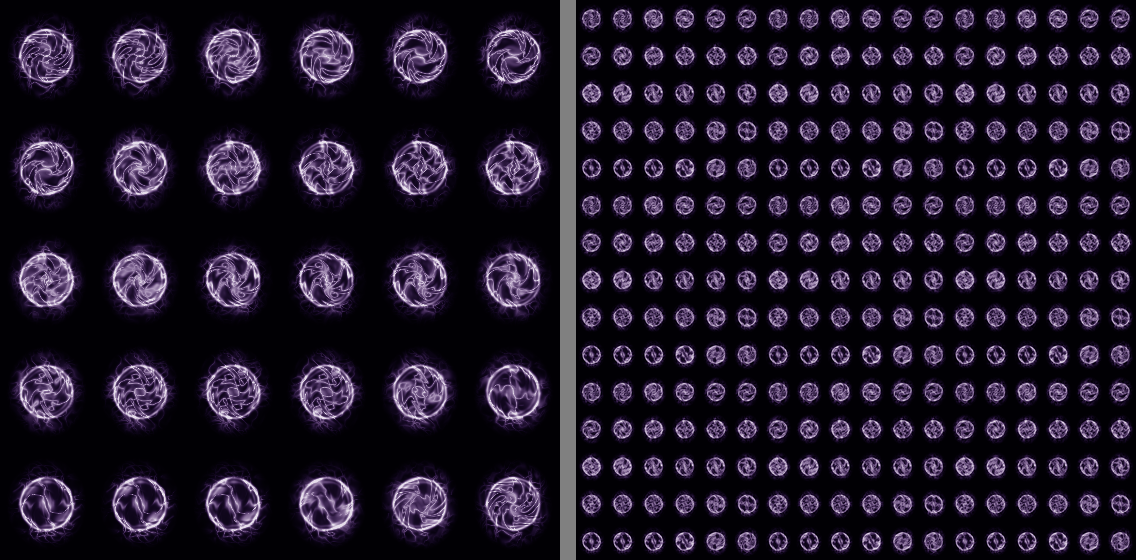
Left, the tile; right, the same tile 3 across and 3 down.
A Shadertoy shader for this pattern:

```glsl
#define GRID vec2(6.0, 5.0)
#define RADIUS 0.047
#define LOOP 6.0
#define WEB_SCALE 2.9
#define WEB_SHARPNESS 14.0
#define SWIRL 1.3
#define RING_WIDTH 0.055
#define HALO_REACH 1.75
#define HALO_GAIN 0.62
#define TINT vec3(1.26, 1.67, 1.0)

float hash(vec3 c) {
    c = fract(c * 0.1031);
    c += dot(c, c.zyx + 31.32);
    return fract((c.x + c.y) * c.z);
}

// Value noise, periodic along z so the sequence of frames closes
float noise(vec3 p) {
    vec3 cell = floor(p);
    vec3 f = p - cell;
    f = f * f * (3.0 - 2.0 * f);
    float sum = 0.0;
    for (int k = 0; k < 8; k++) {
        vec3 corner = vec3(k & 1, (k >> 1) & 1, k >> 2);
        vec3 weight = mix(1.0 - f, f, corner);
        vec3 node = cell + corner;
        node.z = mod(node.z, LOOP);
        sum += weight.x * weight.y * weight.z * hash(node + 57.0);
    }
    return sum;
}

// Thin curling threads along the mid level of warped noise
float filament(vec2 p, float time) {
    vec2 warp = vec2(noise(vec3(p * 2.0 + 11.0, time)),
                     noise(vec3(p * 2.0 + 37.0, time))) - 0.5;
    vec2 q = p * WEB_SCALE + warp * 1.8;
    float n = 0.72 * noise(vec3(q, time))
            + 0.28 * noise(vec3(q * 2.1 + 19.0, time));
    return exp(-abs(n - 0.5) * WEB_SHARPNESS);
}

// Half-turn symmetry, with one side slightly weaker
float web(vec2 p, float time) {
    return max(filament(p, time), 0.9 * filament(-p, time));
}

vec2 rotate(vec2 p, float angle) {
    float c = cos(angle), s = sin(angle);
    return vec2(c * p.x - s * p.y, s * p.x + c * p.y);
}

float ring(float r, float radius, float width) {
    float d = (r - radius) / width;
    return exp(-d * d);
}

float orb(vec2 p, float time) {
    float r = length(p);
    float inside = 1.0 - smoothstep(0.94, 1.04, r);

    // Swirling core
    vec2 swirled = rotate(p, SWIRL * (1.0 - min(r, 1.0)));
    float core = inside * (0.07 + 0.66 * web(swirled, time));
    core += 0.22 * exp(-r * r * 18.0);

    // Uneven double rim
    float wobble = noise(vec3(p * 3.0 + 71.0, time)) - 0.5;
    float wear = noise(vec3(p * 4.0 + 43.0, time));
    float rim = ring(r + 0.05 * wobble, 0.99, RING_WIDTH) * (0.28 + 0.5 * wear);
    rim += ring(r + 0.1 * wobble, 0.85, RING_WIDTH) * 0.45 * (1.0 - wear);

    // Smoky halo, taller than wide
    float reach = length(p * vec2(1.12, 0.97));
    float fade = 1.0 - smoothstep(0.9, HALO_REACH, reach);
    float patches = smoothstep(0.15, 0.75, noise(vec3(p * 1.8 + 91.0, time)));
    float wisps = 0.1 + web(p * 1.15 + 0.0, time);
    float halo = (1.0 - inside) * fade * wisps * (0.35 + 0.65 * patches);

    return core + rim + HALO_GAIN * halo;
}

void mainImage(out vec4 fragColor, in vec2 fragCoord) {
    vec2 grid = fragCoord / iResolution.xy * GRID;
    vec2 cell = floor(grid);
    vec2 p = (fract(grid) - 0.5) / GRID / RADIUS;

    // Frames run left to right, then top to bottom
    float frame = cell.x + GRID.x * (GRID.y - 1.0 - cell.y);
    float time = LOOP * frame / (GRID.x * GRID.y);

    float glow = min(0.015 + orb(p, time), 0.92);
    fragColor = vec4(pow(vec3(glow), TINT), 1.0);
}
```
